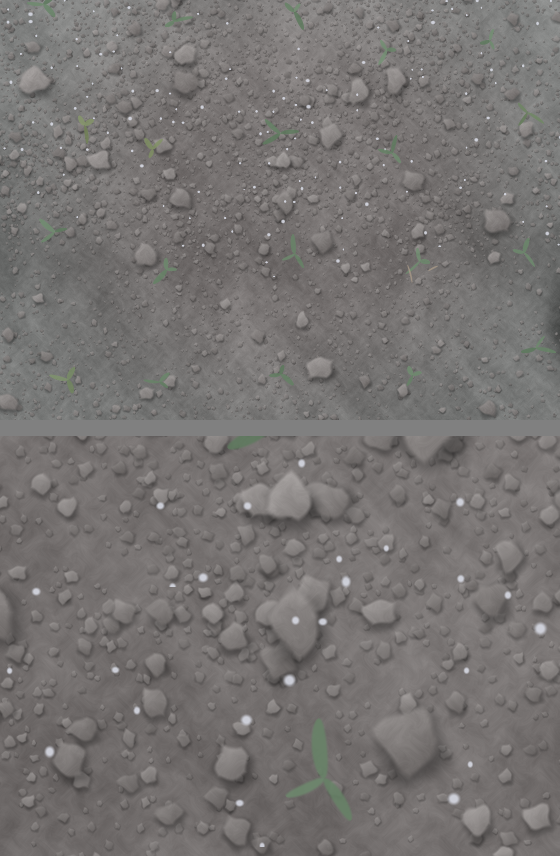
Top, the full canvas; bottom, a detail of the centre.
Write a Shadertoy shader that draws this texture.

```glsl
const vec3 WARM_SOIL = vec3(0.470, 0.452, 0.448);
const vec3 COOL_SOIL = vec3(0.458, 0.464, 0.460);
const vec3 CLOD_COLOR = vec3(0.550, 0.532, 0.526);
const vec3 SPECK_COLOR = vec3(0.84, 0.85, 0.89);
const vec3 LEAF_GREEN = vec3(0.41, 0.52, 0.41);
const vec3 LEAF_YELLOW = vec3(0.49, 0.55, 0.38);
const vec3 STRAW_COLOR = vec3(0.66, 0.60, 0.53);
const float SMEAR_DEPTH = 0.052;
const float PATCH_DEPTH = 0.034;
const float GRAIN_DEPTH = 0.030;
const float SHADOW_DEPTH = 0.34;
const float SMOOTH_LINE = 0.43;   // below this height the soil is smoother
const float SPECK_CELL = 0.033;
const float SPROUT_CELL = 0.27;
const float TAU = 6.28319;

vec4 hash4(vec2 p) {
    vec4 q = fract(p.xyxy * vec4(0.1031, 0.1030, 0.0973, 0.1099));
    q += dot(q, q.wzxy + 33.33);
    return fract((q.xxyz + q.yzzw) * q.zywx);
}

// Warped sine octaves, roughly -1 to 1
float mottle(vec2 p) {
    float sum = 0.0, amp = 0.5;
    for (int i = 0; i < 5; i++) {
        p += 0.7 * sin(p.yx * 1.3 + float(i) * 1.9);
        sum += amp * sin(p.x) * sin(p.y + 0.8);
        p = mat2(1.5, 1.1, -1.1, 1.5) * p + 2.7;
        amp *= 0.68;
    }
    return sum;
}

float roughness(vec2 p) {
    float upper = smoothstep(SMOOTH_LINE - 0.08, SMOOTH_LINE + 0.08, p.y);
    float right = smoothstep(1.08, 1.25, p.x);
    return mix(0.45, 1.0, upper) * (1.0 - 0.45 * right) * (1.0 + 0.8 * mottle(p * 11.0));
}

// Angular outline: the farthest of six jittered facets
float facetDistance(vec2 q, vec4 rnd) {
    float d = 0.0;
    for (int i = 0; i < 6; i++) {
        float k = float(i);
        float a = (k + rnd.x + 0.5 * sin(k * 2.4 + rnd.y * TAU)) * TAU / 6.0;
        float reach = 0.86 + 0.16 * sin(k * 3.1 + rnd.z * 20.0);
        d = max(d, dot(q, vec2(cos(a), sin(a))) / reach);
    }
    return mix(d, length(q), 0.5);
}

// Lit clods with a soft shadow underneath, one jittered clod per cell
void scatterClods(inout vec3 color, vec2 p, float cell, float share, float contrast) {
    vec2 home = floor(p / cell);
    for (int k = 0; k < 9; k++) {
        vec2 id = home + vec2(k % 3 - 1, k / 3 - 1);
        vec4 rnd = hash4(id + cell * 911.0 + 40.0);
        vec2 center = (id + 0.1 + 0.8 * rnd.xy) * cell;
        if (rnd.z > share * roughness(center)) continue;
        vec4 form = hash4(id + 170.0);
        float radius = cell * mix(0.15, 0.34, rnd.w * rnd.w);
        vec2 q = (p - center) / radius;
        if (dot(q, q) > 6.0) continue;
        q.x *= mix(0.8, 1.2, form.w);
        q += 0.1 * sin(q.yx * 4.0 + form.xz * TAU);
        float shadow = 1.0 - smoothstep(0.7, 1.5, length(q + vec2(-0.12, 0.32)));
        color *= 1.0 - SHADOW_DEPTH * contrast * shadow;
        float soft = 0.12 + 0.7 / (iResolution.y * radius);
        float body = 1.0 - smoothstep(1.0 - soft, 1.0 + soft, facetDistance(q, form));
        float light = 0.062 * q.y - 0.03 * q.x + 0.035 * mottle(p * 150.0);
        vec3 clod = CLOD_COLOR + light + 0.11 * (form.y - 0.5);
        color = mix(color, clod, body * contrast);
    }
}

void scatterSpecks(inout vec3 color, vec2 p) {
    vec2 id = floor(p / SPECK_CELL);
    vec4 rnd = hash4(id + 310.0);
    vec2 center = (id + 0.2 + 0.6 * rnd.xy) * SPECK_CELL;
    float share = 0.20 * smoothstep(0.3, 0.6, p.y) * (1.0 + mottle(center * 7.0));
    float radius = mix(0.0024, 0.0046, rnd.w * rnd.w);
    vec2 q = (p - center) * vec2(mix(0.8, 1.25, rnd.x), 1.0);
    float speck = 1.0 - smoothstep(radius * 0.5, radius * 1.4, length(q));
    color = mix(color, SPECK_COLOR, speck * step(rnd.z, share) * 0.9);
}

// Coverage of a tapered blade starting at the origin of q
float blade(vec2 q, float angle, float len, float width) {
    vec2 along = vec2(cos(angle), sin(angle));
    float t = dot(q, along) / len;
    float side = abs(dot(q, vec2(-along.y, along.x)) + 0.12 * len * t * t);
    float profile = width * sqrt(max(4.0 * t * (1.0 - t), 0.0));
    return (1.0 - smoothstep(-0.0015, 0.0015, side - profile)) * step(0.0, t) * step(t, 1.0);
}

void scatterSprouts(inout vec3 color, vec2 p) {
    vec2 id = floor(p / SPROUT_CELL);
    vec4 rnd = hash4(id + 73.0);
    vec2 q = p - (id + 0.25 + 0.5 * rnd.xy) * SPROUT_CELL;
    vec3 leafColor = mix(LEAF_GREEN, LEAF_YELLOW, smoothstep(0.65, 0.9, rnd.w));
    for (int i = 0; i < 3; i++) {
        vec4 leaf = hash4(id + float(i) * 19.0 + 7.0);
        float angle = rnd.z * TAU + float(i) * 2.3 + leaf.x;
        float cover = blade(q, angle, mix(0.02, 0.05, leaf.y), mix(0.003, 0.0065, leaf.z));
        color = mix(color, leafColor + 0.10 * (leaf.w - 0.5), cover * 0.85);
    }
}

void mainImage(out vec4 fragColor, in vec2 fragCoord) {
    vec2 p = fragCoord / iResolution.y;
    vec2 fromCenter = p - vec2(0.68, 0.55);

    // Ground tone: warm middle, cool rim, smeared patches and grain
    vec3 color = mix(WARM_SOIL, COOL_SOIL, smoothstep(0.25, 0.75, length(fromCenter)));
    float smear = mottle(vec2(p.x * 11.0 + p.y * 5.0, p.y * 7.0));
    color += SMEAR_DEPTH * smear + PATCH_DEPTH * mottle(p * 48.0) + GRAIN_DEPTH * mottle(p * 170.0);
    color += 0.06 * smoothstep(0.55, 1.0, p.y) - 0.04 * exp(-pow((p.y - 0.39) / 0.08, 2.0));
    color -= 0.16 * smoothstep(1.28, 1.34, p.x) * exp(-pow((p.y - 0.23) / 0.1, 2.0));

    // Clods from grit to stones
    scatterClods(color, p, 0.013, 0.65, 0.60);
    scatterClods(color, p, 0.024, 0.62, 0.75);
    scatterClods(color, p, 0.043, 0.50, 0.85);
    scatterClods(color, p, 0.092, 0.36, 0.92);

    scatterSpecks(color, p);
    scatterSprouts(color, p);
    float straw = blade(p - vec2(0.97, 0.37), -1.2, 0.045, 0.002) + blade(p - vec2(1.02, 0.355), 0.6, 0.026, 0.002);
    color = mix(color, STRAW_COLOR, min(straw, 1.0) * 0.8);
    fragColor = vec4(color, 1.0);
}
```
